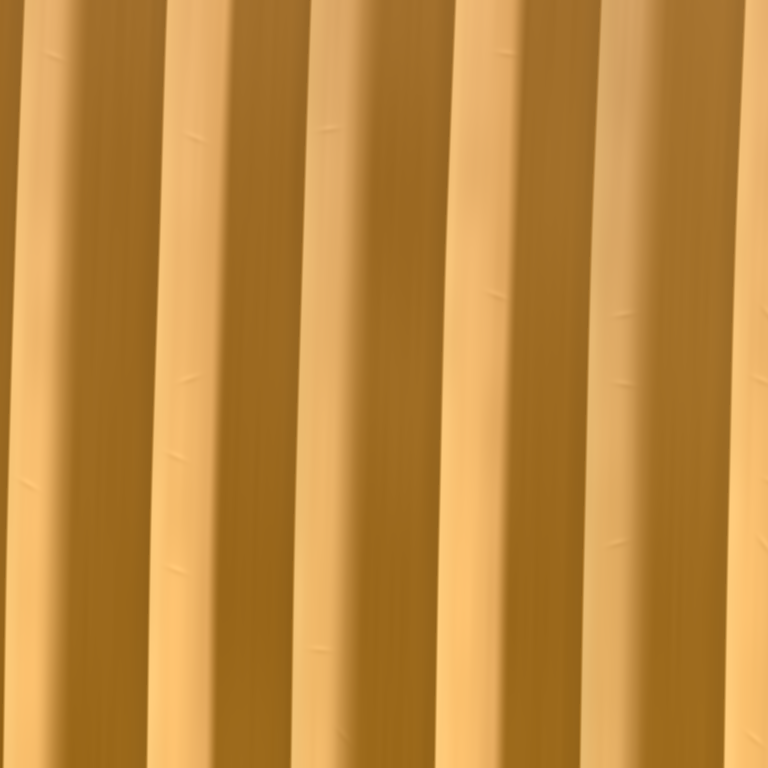
A WebGL 1 fragment shader for this texture:

```glsl
precision highp float;
// Golden pleated cloth: leaning upright folds, lit from the left, with soft shaded valleys.

uniform vec2 u_resolution;

const float PITCH = 0.188;         // fold spacing, in canvas widths
const float LEAN = 0.028;          // sideways drift from bottom to top
const float SAG = 0.012;           // slight bow of the folds
const float WOBBLE = 0.004;        // unevenness of the fold edges
const float EDGE = 0.024;          // softness of the bright edge, in pitches
const float FOLD_END = 0.51;       // where the lit side ends, in pitches
const float CRISP_START = 0.41;    // start of the falloff on crisp folds
const float SOFT_START = 0.24;     // start of the falloff on soft folds
const float DENT_ROWS = 9.0;
const float DENT_CHANCE = 0.42;
const float DENT_DEPTH = 0.035;
const float GRAIN = 0.014;

const vec3 SHADE_LOW = vec3(0.605, 0.405, 0.095);
const vec3 SHADE_HIGH = vec3(0.625, 0.425, 0.160);
const vec3 LIT_LOW = vec3(0.985, 0.755, 0.430);
const vec3 LIT_HIGH = vec3(0.910, 0.695, 0.430);
const vec3 RIM = vec3(1.000, 0.830, 0.520);
const vec3 TURN = vec3(0.850, 0.620, 0.340);

float hash(vec2 p) {
    return fract(sin(dot(p, vec2(127.1, 311.7))) * 43758.5453);
}

float noise(vec2 p) {
    vec2 i = floor(p);
    vec2 f = fract(p);
    f = f * f * (3.0 - 2.0 * f);
    return mix(mix(hash(i), hash(i + vec2(1.0, 0.0)), f.x),
               mix(hash(i + vec2(0.0, 1.0)), hash(i + vec2(1.0, 1.0)), f.x), f.y);
}

// Short slanted crease: light on one flank, dark on the other
float dent(float across, float y, float id) {
    float row = floor(y * DENT_ROWS);
    vec2 cell = vec2(id, row);
    vec2 center = vec2(mix(0.15, 0.40, hash(cell + 3.7)),
                       (row + mix(0.3, 0.7, hash(cell + 8.1))) / DENT_ROWS);
    vec2 d = vec2(across - center.x, (y - center.y) / PITCH);
    float angle = mix(-0.9, 0.4, hash(cell + 5.3));
    float c = cos(angle);
    float s = sin(angle);
    d = vec2(c * d.x + s * d.y, c * d.y - s * d.x) / vec2(0.07, 0.022);
    float present = step(hash(cell + 1.9), DENT_CHANCE);
    return present * d.y * exp(-dot(d, d));
}

void main() {
    vec2 uv = gl_FragCoord.xy / u_resolution;

    // Straighten the leaning folds, then split them into repeats
    float x = uv.x - LEAN * uv.y + SAG * uv.y * (1.0 - uv.y);
    x += WOBBLE * (noise(vec2(x / PITCH * 0.7, uv.y * 3.0)) - 0.5);
    float id = floor(x / PITCH);
    float across = fract(x / PITCH);

    // Every second fold is softer, and dimmer toward the right
    float softFold = 1.0 - mod(id, 2.0);
    float dim = softFold * smoothstep(0.0, 4.0, id);
    float falloff = mix(CRISP_START, SOFT_START, softFold);
    falloff += 0.05 * (noise(vec2(id * 7.3, uv.y * 3.0)) - 0.5);
    float end = FOLD_END + 0.03 * (hash(vec2(id, 2.0)) - 0.5);
    float litSide = smoothstep(0.0, EDGE, across) * (1.0 - smoothstep(falloff, end, across));

    // Valley: browner at the top, paler toward the upper right
    vec3 shade = mix(SHADE_LOW, SHADE_HIGH, uv.y);
    shade += 0.035 * smoothstep(0.5, 1.0, uv.x) * uv.y;
    shade *= 1.0 - 0.05 * smoothstep(0.85, 1.0, across);
    shade += 0.03 * (noise(uv * 4.0 + 9.0) - 0.5);

    // Lit side: bright rim, turning darker to the right
    vec3 lit = mix(LIT_LOW, LIT_HIGH, smoothstep(0.1, 1.0, uv.y));
    lit = mix(lit, RIM, 0.55 * (1.0 - smoothstep(0.02, 0.16, across)) * (1.0 - 0.5 * uv.y));
    lit = mix(lit, TURN, 0.65 * smoothstep(0.18, 0.48, across));
    lit *= 1.0 - 0.08 * dim;
    lit += 0.03 * (noise(vec2(across * 5.0 + id * 11.0, uv.y * 9.0)) - 0.5);
    lit += DENT_DEPTH * 2.0 * dent(across, uv.y, id);

    // Faint streaks along the cloth
    vec3 color = mix(shade, lit, litSide);
    color += GRAIN * (noise(vec2(x * 150.0, uv.y * 5.0)) - 0.5);
    gl_FragColor = vec4(clamp(color, 0.0, 1.0), 1.0);
}
```
